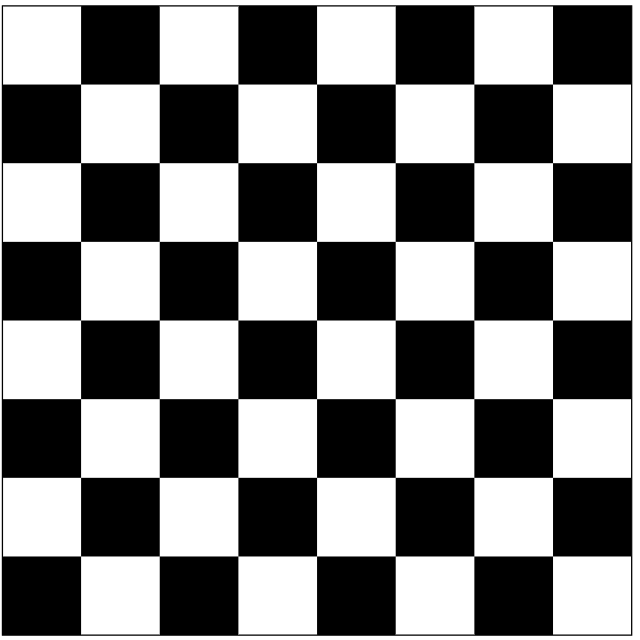
This pattern is drawn by a Shadertoy shader. Its source:

```glsl
const float CELLS = 8.0;
const float CELL_SIZE = 0.1229;
const float FRAME_WIDTH = 0.002;
const vec2 BOARD_CENTER = vec2(0.4954, 0.4992);
const vec3 WHITE = vec3(1.0);
const vec3 BLACK = vec3(0.0);

// Signed distance to a square with the given half side
float squareDistance(vec2 p, float halfSide) {
    vec2 d = abs(p) - halfSide;
    return length(max(d, 0.0)) + min(max(d.x, d.y), 0.0);
}

// Coverage of the region where the distance is negative
float coverage(float dist, float pixel) {
    return clamp(0.5 - dist / pixel, 0.0, 1.0);
}

// Alternating bands of unit width, +1 then -1, with smoothed steps
vec2 alternatingBands(vec2 p, float pixel) {
    vec2 edgeDistance = 0.5 - abs(mod(p + 0.5, 2.0) - 1.0);
    return clamp(2.0 * edgeDistance / pixel, -1.0, 1.0);
}

// Dark share of a checkerboard whose cell at the origin is dark
float checker(vec2 p, float pixel) {
    vec2 bands = alternatingBands(p, pixel);
    return 0.5 + 0.5 * bands.x * bands.y;
}

void mainImage(out vec4 fragColor, in vec2 fragCoord) {
    float canvas = min(iResolution.x, iResolution.y);
    float pixel = 1.0 / canvas;
    vec2 p = (fragCoord - 0.5 * iResolution.xy) / canvas + 0.5 - BOARD_CENTER;

    float halfSide = 0.5 * CELLS * CELL_SIZE;
    float board = squareDistance(p, halfSide);

    // Dark cells, clipped to the board
    float dark = checker((p + halfSide) / CELL_SIZE, pixel / CELL_SIZE);
    dark *= coverage(board, pixel);

    // Thin outline around the board
    float frame = coverage(abs(board) - 0.5 * FRAME_WIDTH, pixel);

    fragColor = vec4(mix(WHITE, BLACK, max(dark, frame)), 1.0);
}
```
